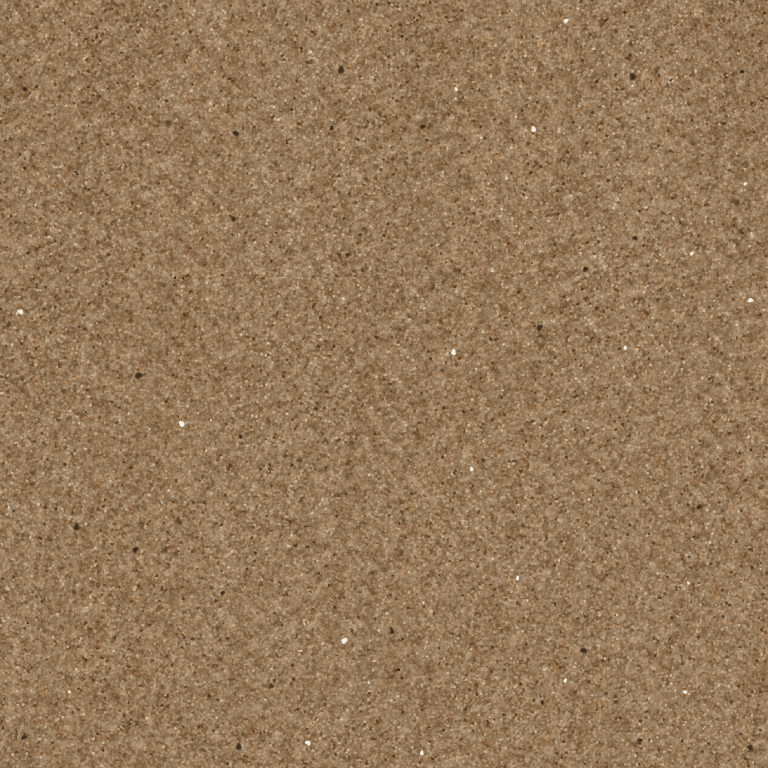
Reproduce this texture procedurally as a WebGL 2 fragment shader.

```glsl
#version 300 es
precision highp float;
// Fine, damp sand: jittered grains blended by soft distance weights, each with
// its own tone and tint, over faint noise clumps. Sparse irregular specks of
// dark mineral, brown dirt and white quartz are scattered on top.

#define SAND_COLOR vec3(0.594, 0.482, 0.354)
#define TONE_AXIS vec3(0.94, 1.0, 1.0)
#define RUST_TINT vec3(0.045, -0.008, -0.045)
#define DIRT_COLOR vec3(0.32, 0.23, 0.13)
#define DARK_COLOR vec3(0.19, 0.135, 0.09)
#define QUARTZ_COLOR vec3(0.95, 0.93, 0.89)
#define GRAIN_CELLS 325.0
#define GRAIN_SOFTNESS 8.0
#define GRAIN_CONTRAST 0.128
#define CLUMP_CONTRAST 0.085
#define FINE_CONTRAST 0.05

uniform vec2 u_resolution;
out vec4 fragColor;

float hash(vec2 p) {
  return fract(sin(dot(p, vec2(12.9898, 78.233))) * 43758.5453);
}

vec3 hash3(vec2 p) {
  return vec3(hash(p), hash(p + 17.3), hash(p + 41.7));
}

float valueNoise(vec2 p) {
  vec2 cell = floor(p), f = fract(p);
  f = f * f * (3.0 - 2.0 * f);
  float low = mix(hash(cell), hash(cell + vec2(1, 0)), f.x);
  float high = mix(hash(cell + vec2(0, 1)), hash(cell + vec2(1, 1)), f.x);
  return mix(low, high, f.y);
}

// Blended grain attributes: x tone, y rust amount, z closeness to a grain centre
vec3 grains(vec2 p) {
  vec2 cell = floor(p);
  vec2 sum = vec2(0.0);
  float total = 0.0;
  for (int y = -1; y <= 1; y++) {
    for (int x = -1; x <= 1; x++) {
      vec2 id = cell + vec2(x, y);
      vec3 rnd = hash3(id);
      vec2 offset = id + vec2(hash(id + 63.1), hash(id + 89.9)) - p;
      float weight = exp(-GRAIN_SOFTNESS * dot(offset, offset));
      float tone = rnd.x + rnd.y - 1.0;
      tone += step(0.965, rnd.z) * 1.1 - step(rnd.z, 0.035) * 1.1;
      float rust = smoothstep(0.75, 1.0, hash(id + 107.7));
      sum += weight * vec2(tone, rust);
      total += weight;
    }
  }
  return vec3(sum / total, min(total, 1.0));
}

// Coverage of scattered irregular specks, at most one in each cell
float specks(vec2 uv, float cells, float chance, float radius, float blur, float seed) {
  vec2 id = floor(uv * cells);
  vec3 rnd = hash3(id + seed);
  vec2 center = (id + 0.25 + 0.5 * rnd.xy) / cells;
  vec2 d = uv - center;
  float turn = 6.2832 * rnd.z;
  float angle = atan(d.y, d.x) + turn;
  float size = radius * mix(0.5, 1.0, hash(id + seed + 5.9));
  float outline = size * (1.0 + 0.15 * sin(2.0 * angle) + 0.1 * sin(3.0 * angle + turn));
  float edge = max(0.7 / min(u_resolution.x, u_resolution.y), blur * size);
  float cover = 1.0 - smoothstep(-edge, edge, length(d) - outline);
  return cover * step(hash(id + seed + 29.3), chance);
}

void main() {
  vec2 uv = gl_FragCoord.xy / min(u_resolution.x, u_resolution.y);

  // Grain tones, with slightly darker crevices between them
  vec3 grain = grains(uv * GRAIN_CELLS);
  float tone = GRAIN_CONTRAST * grain.x + 0.06 * (grain.z - 0.4);

  // Surface relief from small clumps down to tiny grit
  tone += CLUMP_CONTRAST * (valueNoise(uv * 104.0 + 3.7) - 0.5);
  tone += CLUMP_CONTRAST * (valueNoise(uv * 183.0 + 11.3) - 0.5);
  tone += 0.012 * (valueNoise(uv * 9.0 + 23.1) - 0.5);
  tone += FINE_CONTRAST * (valueNoise(uv * 430.0 + 7.9) - 0.5);

  vec3 color = SAND_COLOR + TONE_AXIS * tone + RUST_TINT * (grain.y - 0.12);

  // Dirt gathers in loose patches, broken up by the grains
  float patchiness = smoothstep(0.3, 0.75, valueNoise(uv * 13.0 + 31.0));
  float dirt = specks(uv, 58.0, 0.2, 0.0042, 0.7, 71.0) * patchiness;
  color = mix(color, DIRT_COLOR, dirt * clamp(0.5 - 0.5 * grain.x, 0.1, 0.85));

  // Dark mineral grains, small and large
  color = mix(color, DARK_COLOR, 0.65 * specks(uv, 74.0, 0.06, 0.0022, 0.5, 131.0));
  color = mix(color, DARK_COLOR, 0.85 * specks(uv, 15.0, 0.06, 0.0044, 0.45, 193.0));

  // Quartz glints, small and large
  color = mix(color, QUARTZ_COLOR, 0.6 * specks(uv, 68.0, 0.04, 0.0018, 0.4, 251.0));
  color = mix(color, QUARTZ_COLOR, specks(uv, 14.0, 0.065, 0.0038, 0.25, 317.0));

  fragColor = vec4(clamp(color, 0.0, 1.0), 1.0);
}
```
